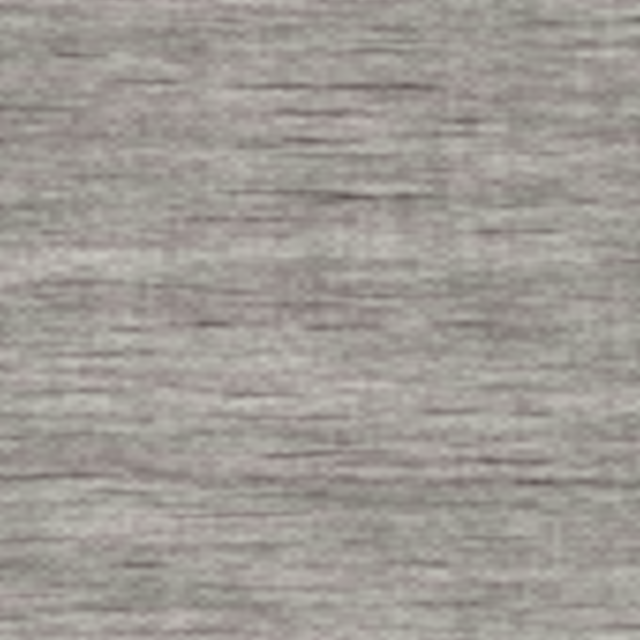
Write a Shadertoy shader that draws this texture.

```glsl
// Grey woven cloth with soft horizontal fibres and dark, tapered slubs.

const vec3 OLIVE_TINT = vec3(0.009, 0.004, -0.025);
const vec3 MAUVE_TINT = vec3(0.029, -0.005, -0.015);
const float BASE_TONE = 0.626;

float hash(vec2 p) {
    return fract(sin(dot(p, vec2(127.1, 311.7))) * 43758.5453);
}

// Smooth value noise in 0..1
float noise(vec2 p) {
    vec2 cell = floor(p);
    vec2 f = fract(p);
    f = f * f * (3.0 - 2.0 * f);
    float low = mix(hash(cell), hash(cell + vec2(1.0, 0.0)), f.x);
    float high = mix(hash(cell + vec2(0.0, 1.0)), hash(cell + vec2(1.0, 1.0)), f.x);
    return mix(low, high, f.y);
}

// Noise centred on zero, stretched by the given frequency
float fibre(vec2 uv, vec2 frequency, float seed) {
    return noise(uv * frequency + seed) - 0.5;
}

// Soft line with pointed ends
float spindle(vec2 p, float halfLength, float thickness) {
    float across = p.y / thickness;
    float along = abs(p.x) / halfLength;
    return exp(-across * across) * (1.0 - smoothstep(0.35, 1.0, along));
}

// Scattered slubs: one per jittered cell, each with a pale lower edge
float slubs(vec2 uv, vec2 cellSize, float seed) {
    vec2 home = floor(uv / cellSize);
    float shade = 0.0;
    for (int j = -1; j <= 1; j++) {
        for (int i = -1; i <= 1; i++) {
            vec2 id = home + vec2(float(i), float(j));
            vec2 key = id + seed;
            vec2 jitter = vec2(hash(key), 0.25 + 0.5 * hash(key + 17.3));
            vec2 p = uv - (id + jitter) * cellSize;
            float halfLength = cellSize.x * mix(0.25, 0.65, hash(key + 31.7));
            float thickness = mix(0.0042, 0.0066, hash(key + 47.9));
            float strength = pow(hash(key + 63.1), 1.8);
            float dark = spindle(p, halfLength, thickness);
            float pale = spindle(p + vec2(0.0, 0.012), halfLength, thickness);
            shade += strength * (dark - 0.25 * pale);
        }
    }
    return shade;
}

// Regular weft ridges that fade in and out
float weft(vec2 uv, float rows) {
    float presence = noise(uv * vec2(3.0, 8.0) + 5.0);
    return presence * cos(6.28318 * rows * uv.y);
}

void mainImage(out vec4 fragColor, in vec2 fragCoord) {
    vec2 uv = fragCoord / iResolution.xy;
    vec2 bent = uv;
    bent.y += 0.006 * fibre(uv, vec2(7.0, 9.0), 3.0);

    // Broad bands, fibres and fine grain
    float tone = BASE_TONE;
    tone += 0.080 * fibre(bent, vec2(1.5, 10.0), 11.0);
    tone += 0.110 * fibre(bent, vec2(5.0, 58.0), 23.0);
    tone += 0.095 * fibre(bent, vec2(22.0, 95.0), 37.0);
    tone += 0.100 * fibre(uv, vec2(85.0, 105.0), 51.0);
    tone += 0.022 * fibre(uv, vec2(60.0, 6.0), 67.0);
    tone += 0.028 * weft(bent, 30.0);

    // Long and short dark slubs
    float shade = 0.155 * slubs(bent, vec2(0.26, 0.034), 5.0);
    shade += 0.115 * slubs(bent, vec2(0.13, 0.047), 83.0);
    tone -= shade;

    // Shadows lean mauve, highlights lean olive
    float mauve = 0.36 + 1.1 * fibre(bent, vec2(4.0, 32.0), 71.0);
    mauve += 0.7 * fibre(uv, vec2(28.0, 45.0), 91.0);
    mauve += 3.5 * (BASE_TONE - tone);
    vec3 colour = tone + mix(OLIVE_TINT, MAUVE_TINT, clamp(mauve, 0.0, 1.0));

    fragColor = vec4(clamp(colour, 0.0, 1.0), 1.0);
}
```
